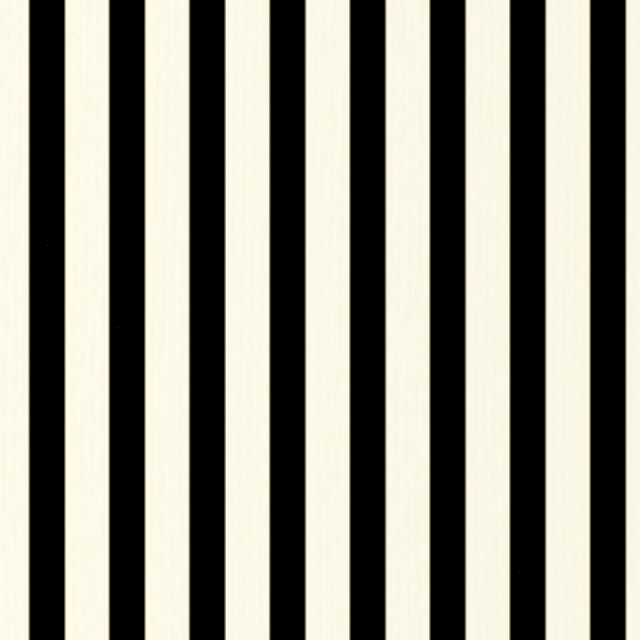
This pattern is drawn by a three.js fragment shader. Its source:

```glsl
// Upright black stripes with thin tan rims on warm cream paper.
// Each stripe is the distance to a repeated centre line, passed through a
// black-tan-cream ramp; layered sines and cell noise add faint paper fibre.

varying vec2 vUv;

const float PERIOD = 0.1252;        // spacing of stripe centres
const float FIRST_CENTRE = 0.0736;  // centre of the leftmost stripe
const float CORE_HALF = 0.0257;     // half width of the solid black
const float RIM_WIDTH = 0.0043;     // soft tan border beside the black
const float RIM_PEAK = 0.6;         // place of pure tan within the border
const float WANDER = 0.0005;        // sideways variation between stripes
const float FIBRE_AMOUNT = 0.006;
const float GRAIN_AMOUNT = 0.010;
const float SPECK_GRID = 24.0;
const float SPECK_RADIUS = 0.0013;
const float SPECK_CHANCE = 0.012;

const vec3 CREAM = vec3(0.985, 0.975, 0.905);
const vec3 TAN = vec3(0.62, 0.55, 0.41);
const vec3 BLACK = vec3(0.0);
const vec3 SPECK_COLOUR = vec3(0.45, 0.50, 0.44);

float hash(vec2 p) {
  p = fract(p * vec2(0.1031, 0.1137));
  p += dot(p, p.yx + 33.33);
  return fract((p.x + p.y) * p.x * 17.0);
}

// Smoothly blended random values on a unit grid
float cellNoise(vec2 p) {
  vec2 cell = floor(p);
  vec2 f = fract(p);
  f = f * f * (3.0 - 2.0 * f);
  float low = mix(hash(cell), hash(cell + vec2(1.0, 0.0)), f.x);
  float high = mix(hash(cell + vec2(0.0, 1.0)), hash(cell + 1.0), f.x);
  return mix(low, high, f.y);
}

// Horizontal distance to the nearest stripe centre
float stripeDistance(float x) {
  float place = (x - FIRST_CENTRE) / PERIOD;
  float index = floor(place + 0.5);
  float shift = (hash(vec2(index + 11.0, 5.0)) - 0.5) * WANDER;
  return abs((place - index) * PERIOD - shift);
}

// Cream with a slight drift in tone, vertical fibres and fine grain
vec3 paper(vec2 uv) {
  float fibre = sin(uv.x * 410.0 + 2.0 * sin(uv.y * 5.0))
              + 0.6 * sin(uv.x * 733.0 + 1.5 * sin(uv.y * 9.0 + 1.0));
  float grain = cellNoise(uv * vec2(220.0, 70.0)) - 0.5;
  float drift = 0.006 * cos(uv.x * 3.14159);
  return CREAM + drift + vec3(1.0, 1.0, 1.3)
       * (FIBRE_AMOUNT * 0.5 * fibre + GRAIN_AMOUNT * grain);
}

// Sparse pinprick flaws
float specks(vec2 uv) {
  vec2 cell = floor(uv * SPECK_GRID);
  vec2 spot = 0.2 + 0.6 * vec2(hash(cell + 31.0), hash(cell + 67.0));
  float d = length(uv - (cell + spot) / SPECK_GRID);
  float present = step(hash(cell + 3.0), SPECK_CHANCE);
  return present * (1.0 - smoothstep(0.3 * SPECK_RADIUS, SPECK_RADIUS, d));
}

void main() {
  float d = stripeDistance(vUv.x);
  float t = clamp((d - CORE_HALF) / RIM_WIDTH, 0.0, 1.0);

  // Black core, tan rim, cream ground
  vec3 colour = mix(BLACK, TAN, min(t / RIM_PEAK, 1.0));
  colour = mix(colour, paper(vUv), max((t - RIM_PEAK) / (1.0 - RIM_PEAK), 0.0));

  colour = mix(colour, SPECK_COLOUR, 0.3 * specks(vUv));
  gl_FragColor = vec4(colour, 1.0);
}
```
